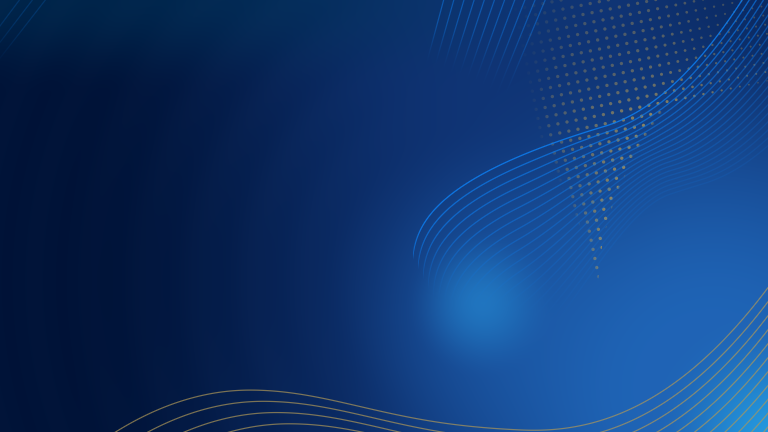
This background is drawn by a WebGL 2 fragment shader. Its source:

```glsl
#version 300 es
precision highp float;
// Deep blue gradient with a soft glow, flowing line waves and a gold dot veil.
uniform vec2 u_resolution;
out vec4 fragColor;

const vec3 NAVY = vec3(0.0, 0.075, 0.22);
const vec3 ROYAL = vec3(0.06, 0.205, 0.46);
const vec3 AZURE = vec3(0.12, 0.39, 0.71);
const vec3 SKY = vec3(0.14, 0.62, 0.89);
const vec3 GLOW = vec3(0.13, 0.48, 0.77);
const vec3 TEAL = vec3(0.0, 0.21, 0.36);
const vec3 LINE_BLUE = vec3(0.05, 0.48, 0.92);
const vec3 GOLD = vec3(0.68, 0.59, 0.34);
const float SLOPE_STEP = 0.002;

// Soft disc of light: 1 inside the inner radius, 0 beyond the outer one.
float halo(vec2 p, vec2 center, float inner, float outer) {
  return 1.0 - smoothstep(inner, outer, length(p - center));
}

// Antialiased coverage of a shape whose half width is w.
float coverage(float d, float w, float px) {
  float drawn = max(w, 0.5 * px);
  return clamp((drawn - abs(d)) / px + 0.5, 0.0, 1.0) * min(1.0, 2.0 * w / px);
}

// Distance to a graph, given its height here and one small step further.
float graphDistance(float y, float here, float next) {
  float slope = (next - here) / SLOPE_STEP;
  return (y - here) / sqrt(1.0 + slope * slope);
}

// Blue wave: steep start, flat middle, rising end.
float blueWave(float x, float k) {
  float u = x - 0.955 - 0.012 * k;
  float drop = mix(0.018, 0.007, smoothstep(1.2, 1.55, x));
  float rise = max(u - 0.445, 0.0);
  return 0.375 + 0.46 * pow(max(u, 0.0), 0.4) + 2.1 * rise * rise - drop * k;
}

// Gold wave: a long hump followed by a rising sweep.
float goldWave(float x, float k) {
  float u = x - 0.579 - 0.03 * k;
  float hump = u < 0.0 ? 0.097 - u * u : 0.097 * exp(-u * u / 0.13);
  float sweep = 1.18 * pow(max(x - 1.2 - 0.005 * k, 0.0), 2.3);
  return max(hump, -0.5) + sweep - 0.026 * k;
}

vec3 background(vec2 p) {
  vec3 color = mix(NAVY, ROYAL, smoothstep(0.15, 1.15, p.x));
  color = mix(color, TEAL, 0.5 * smoothstep(0.78, 1.0, p.y) * (1.0 - smoothstep(0.5, 1.5, p.x)));
  color = mix(color, NAVY, 0.35 * halo(p, vec2(1.85, 1.05), 0.0, 0.5));
  color = mix(color, AZURE, halo(p, vec2(1.65, 0.1), 0.15, 0.87));
  color = mix(color, SKY, 0.9 * halo(p, vec2(1.8, -0.02), 0.0, 0.3));
  color = mix(color, AZURE, 0.45 * halo(p, vec2(1.116, 0.299), 0.0, 0.42));
  color = mix(color, GLOW, 0.85 * halo(p, vec2(1.116, 0.299), 0.0, 0.18));
  // Barely visible rings around the glow
  float ring = sin(50.0 * length(p - vec2(1.116, 0.35)));
  return color + 0.003 * ring * (1.0 - smoothstep(0.6, 1.0, p.x));
}

// Veil of dots narrowing downward between two curved borders.
float dotVeil(vec2 p, float px) {
  float left = 1.375 - 0.14 * smoothstep(0.33, 0.8, p.y);
  float low = max(p.y - 0.33, 0.0);
  float right = 1.385 + 0.85 * low * low + 3.0 * max(p.y - 0.75, 0.0);
  float across = (p.x - left) / (right - left);
  float inside = smoothstep(-0.06, 0.12, across) * (1.0 - smoothstep(0.96, 1.04, across));
  inside *= smoothstep(0.33, 0.4, p.y);
  vec2 q = mat2(0.98, -0.2, 0.2, 0.98) * p / 0.0215;
  float d = length(fract(q) - 0.5) * 0.0215;
  float radius = mix(0.0038, 0.0022, smoothstep(1.45, 1.75, p.x));
  float strength = mix(0.28, 0.8, clamp(across, 0.0, 1.0));
  return coverage(d, radius, px) * inside * strength * mix(1.0, 0.6, smoothstep(1.5, 1.75, p.x));
}

// Slanted strands hanging from the top edge.
float strands(vec2 p, float start, float gap, float lean, float reach, float count, float px) {
  float depth = 1.0 - p.y;
  float sum = 0.0;
  for (float k = 0.0; k < count; k++) {
    float tilt = lean + 0.015 * k;
    float d = (p.x - start - gap * k + tilt * depth) / sqrt(1.0 + tilt * tilt);
    sum += coverage(d, 0.0014, px) * (1.0 - smoothstep(0.02, reach + 0.008 * k, depth));
  }
  return min(sum, 1.0);
}

void main() {
  vec2 p = gl_FragCoord.xy / u_resolution.y;
  float px = 1.0 / u_resolution.y;
  vec3 color = background(p);

  color = mix(color, LINE_BLUE, 0.5 * strands(p, 1.027, 0.0235, 0.27, 0.15, 11.0, px));
  color = mix(color, LINE_BLUE, 0.2 * strands(p, 0.045, 0.03, 0.75, 0.16, 3.0, px));
  color = mix(color, GOLD, dotVeil(p, px));

  for (float k = 0.0; k < 20.0; k++) {
    float d = graphDistance(p.y, blueWave(p.x, k), blueWave(p.x + SLOPE_STEP, k));
    float fade = smoothstep(0.31 - 0.004 * k, 0.5 - 0.004 * k, p.y) * step(0.955 + 0.012 * k, p.x);
    color = mix(color, LINE_BLUE, coverage(d, 0.0015, px) * fade * mix(0.9, 0.12, sqrt(k / 19.0)));
  }

  for (float k = 0.0; k < 14.0; k++) {
    float d = graphDistance(p.y, goldWave(p.x, k), goldWave(p.x + SLOPE_STEP, k));
    color = mix(color, GOLD, 0.7 * coverage(d, 0.0014, px));
  }

  fragColor = vec4(color, 1.0);
}
```
